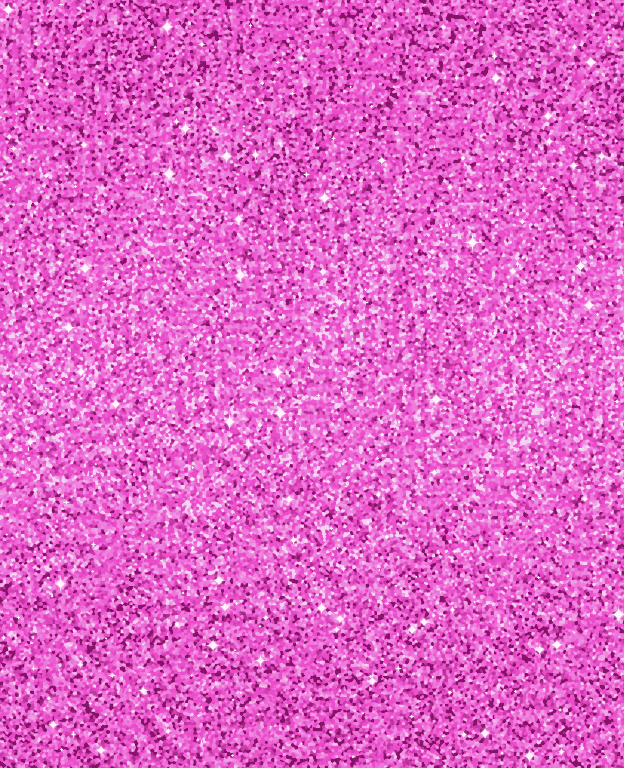
Give the GLSL for this texture, as a WebGL 1 fragment shader.

```glsl
precision highp float;
// Pink glitter: fine soft grains in random tones, with scattered white star glints.

uniform vec2 u_resolution;

#define GRAINS 250.0        // grains per canvas height
#define GRAIN_EDGE 9.0      // higher is crisper
#define GLINT_CELLS 26.0    // glint cells per canvas height
#define GLINT_SHARE 0.6     // share of cells holding a glint
#define GLINT_MIN 0.003     // glint radii in canvas heights
#define GLINT_MAX 0.015
#define TONE_CONTRAST 1.18  // spread of the grain tones
#define BAND_SHADE 0.075    // lighter middle, darker top and bottom
#define CLUMP_SHADE 0.05    // soft uneven patches

float hash(vec2 p) {
  return fract(sin(dot(p, vec2(127.1, 311.7))) * 43758.5453);
}

// Independent of hash, for positions
vec2 hash2(vec2 p) {
  vec2 q = vec2(dot(p, vec2(269.5, 183.3)), dot(p, vec2(113.5, 271.9)));
  return fract(sin(q) * 43758.5453);
}

float valueNoise(vec2 p) {
  vec2 i = floor(p);
  vec2 f = fract(p);
  f = f * f * (3.0 - 2.0 * f);
  float low = mix(hash(i), hash(i + vec2(1.0, 0.0)), f.x);
  float high = mix(hash(i + vec2(0.0, 1.0)), hash(i + 1.0), f.x);
  return mix(low, high, f.y);
}

float ramp(float a, float b, float x) {
  return clamp((x - a) / (b - a), 0.0, 1.0);
}

// Colour ramp from deep plum to pale pink
vec3 glitterColor(float tone) {
  vec3 c = mix(vec3(0.52, 0.08, 0.41), vec3(0.75, 0.21, 0.62), ramp(0.0, 0.10, tone));
  c = mix(c, vec3(0.92, 0.30, 0.79), ramp(0.12, 0.27, tone));
  c = mix(c, vec3(0.93, 0.44, 0.85), ramp(0.40, 0.60, tone));
  c = mix(c, vec3(0.93, 0.53, 0.87), ramp(0.60, 0.79, tone));
  c = mix(c, vec3(0.94, 0.64, 0.89), ramp(0.79, 0.91, tone));
  return mix(c, vec3(0.96, 0.82, 0.95), ramp(0.93, 1.0, tone));
}

// Random grain tones, blended softly where grains meet
float grainTone(vec2 p) {
  vec2 cell = floor(p);
  float total = 0.0;
  float weights = 0.0;
  for (int y = -1; y <= 1; y++) {
    for (int x = -1; x <= 1; x++) {
      vec2 id = cell + vec2(float(x), float(y));
      vec2 d = id + 0.05 + 0.9 * hash2(id) - p;
      float weight = exp(-GRAIN_EDGE * dot(d, d));
      total += weight * hash(id + 19.1);
      weights += weight;
    }
  }
  return total / weights;
}

// Four-pointed stars with a soft core, mostly small
float glints(vec2 p) {
  vec2 cell = floor(p * GLINT_CELLS);
  float light = 0.0;
  for (int y = -1; y <= 1; y++) {
    for (int x = -1; x <= 1; x++) {
      vec2 id = cell + vec2(float(x), float(y));
      float present = step(hash(id + 47.0), GLINT_SHARE);
      float radius = mix(GLINT_MIN, GLINT_MAX, pow(hash(id.yx + 91.3), 4.0));
      vec2 d = abs(p - (id + hash2(id + 13.0)) / GLINT_CELLS) / radius;
      float star = 1.0 - smoothstep(0.65, 1.1, sqrt(d.x) + sqrt(d.y));
      float core = 0.85 * exp(-12.0 * dot(d, d));
      float halo = 0.22 * exp(-3.0 * dot(d, d));
      light = max(light, present * min(star + core + halo, 1.0));
    }
  }
  return light;
}

void main() {
  vec2 p = gl_FragCoord.xy / u_resolution.y;

  // Broad light and shade
  float band = cos((p.y - 0.5) * 6.2832);
  float clumps = valueNoise(p * 23.0) + valueNoise(p * 61.0 + 5.0) - 1.0;
  float shade = BAND_SHADE * band + CLUMP_SHADE * clumps;

  // Grains, then glints on top
  float tone = 0.5 + (grainTone(p * GRAINS) - 0.5) * TONE_CONTRAST + shade;
  vec3 color = glitterColor(clamp(tone, 0.0, 1.0));
  color = mix(color, vec3(1.0, 0.95, 0.99), glints(p));
  gl_FragColor = vec4(color, 1.0);
}
```
